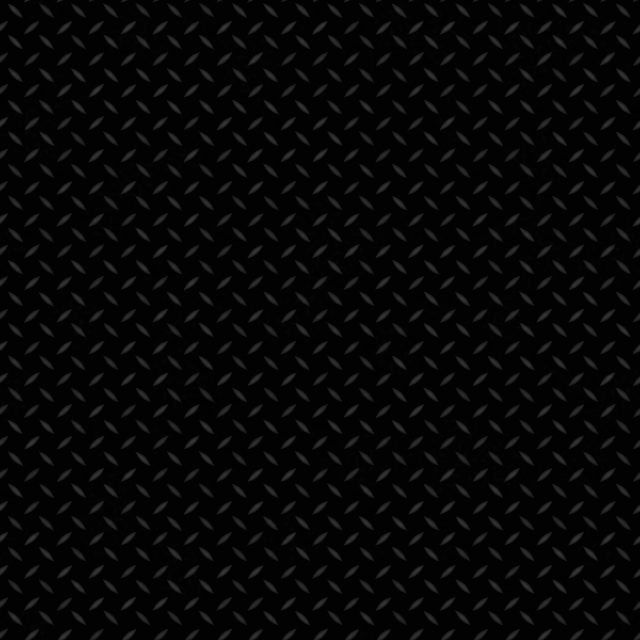
This texture is drawn by a WebGL 1 fragment shader. Its source:

```glsl
precision highp float;

uniform vec2 u_resolution;

#define REPEATS 20.0
#define HALF_LENGTH 0.36
#define HALF_WIDTH 0.11
#define JITTER 0.03
#define BRIGHTNESS_VARIATION 0.22
#define GRAIN_PERIOD 130.0
#define PATCH_PERIOD 9.0
#define GRAIN_STRENGTH 0.035
#define PLATE_COLOR vec3(0.006)
#define RIDGE_COLOR vec3(0.21)

vec2 hash2(vec2 p) {
  vec3 q = fract(p.xyx * vec3(0.1031, 0.1030, 0.0973));
  q += dot(q, q.yzx + 33.33);
  return fract((q.xx + q.yz) * q.zy);
}

float cornerSlope(vec2 corner, vec2 offset, float period) {
  float angle = 6.28318 * hash2(mod(corner, period) + 7.0).x;
  return dot(vec2(cos(angle), sin(angle)), offset);
}

// Gradient noise that wraps after a whole number of lattice cells
float wrappedNoise(vec2 uv, float period) {
  vec2 p = uv * period;
  vec2 i = floor(p);
  vec2 f = p - i;
  vec2 s = f * f * f * (f * (f * 6.0 - 15.0) + 10.0);
  vec2 e = vec2(1.0, 0.0);
  float low = mix(cornerSlope(i, f, period),
                  cornerSlope(i + e.xy, f - e.xy, period), s.x);
  float high = mix(cornerSlope(i + e.yx, f - e.yx, period),
                   cornerSlope(i + e.xx, f - e.xx, period), s.x);
  return mix(low, high, s.y);
}

// One lattice of pointed, rounded treads sharing a direction
float treads(vec2 grid, vec2 center, float angle, float seed) {
  vec2 p = grid - center;
  vec2 cell = mod(floor(p + 0.5), REPEATS);
  vec2 local = fract(p + 0.5) - 0.5;

  // Whole columns and rows drift a little, as do single treads
  vec2 lineShift = vec2(hash2(vec2(cell.x, seed)).x,
                        hash2(vec2(cell.y, seed + 31.0)).y) - 0.5;
  vec2 ownShift = hash2(cell + seed) - 0.5;
  local -= JITTER * (1.4 * lineShift + 0.6 * ownShift);

  vec2 along = vec2(cos(angle), sin(angle));
  float t = dot(local, along) / HALF_LENGTH;
  float across = abs(dot(local, vec2(-along.y, along.x))) / HALF_WIDTH;
  float height = clamp(1.0 - t * t - across, 0.0, 1.0);

  float pixel = REPEATS / (min(u_resolution.x, u_resolution.y) * HALF_WIDTH);
  float edge = smoothstep(0.0, min(pixel, 0.25), height);
  float level = 1.0 + BRIGHTNESS_VARIATION * (hash2(cell + seed + 57.0).x - 0.5);
  return edge * pow(height, 0.7) * level;
}

void main() {
  vec2 uv = gl_FragCoord.xy / u_resolution;
  vec2 grid = uv * REPEATS;

  // Two interleaved lattices with opposite slants
  float rising = treads(grid, vec2(0.0, 0.15), 0.72, 11.0);
  float falling = treads(grid, vec2(0.47, 0.67), -0.77, 83.0) * 0.95;
  float relief = max(rising, falling);

  // Faint scuffs gather in patches; the treads are lightly mottled
  float grain = wrappedNoise(uv, GRAIN_PERIOD);
  float wear = smoothstep(-0.3, 0.5, wrappedNoise(uv, PATCH_PERIOD));
  float scuff = GRAIN_STRENGTH * wear * max(grain, 0.0) * (1.0 - relief);

  vec3 color = mix(PLATE_COLOR, RIDGE_COLOR, relief * (1.0 + 0.15 * grain));
  gl_FragColor = vec4(color + scuff, 1.0);
}
```
